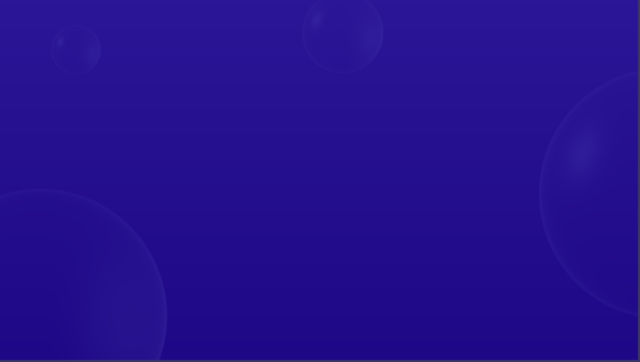
Reproduce this background procedurally as a Shadertoy shader.

```glsl
// Faint glassy bubbles floating over a deep indigo vertical gradient.
// Each bubble is a circle distance with a rim, a tilted highlight and a
// soft inner glow; a thin slate border closes the right and bottom sides.

#define TOP_COLOR    vec3(0.165, 0.085, 0.590)
#define BOTTOM_COLOR vec3(0.118, 0.030, 0.525)
#define SHEEN_COLOR  vec3(0.360, 0.330, 0.740)
#define BORDER_COLOR vec3(0.240, 0.220, 0.400)
#define BORDER_WIDTH 0.0055
#define RIM_STRENGTH 0.17
#define SPOT_STRENGTH 0.18
#define GLOW_STRENGTH 0.13

const int BUBBLE_COUNT = 4;

// Bubble centre (xy) and radius (z), in canvas heights
const vec3 BUBBLES[BUBBLE_COUNT] = vec3[](
    vec3(0.210, 0.862, 0.067),
    vec3(0.947, 0.910, 0.111),
    vec3(1.836, 0.465, 0.346),
    vec3(0.111, 0.127, 0.350)
);

// Elliptical Gaussian falloff
float softSpot(vec2 p, vec2 size) {
    p /= size;
    return exp(-min(dot(p, p), 40.0));
}

vec2 rotate(vec2 p, float angle) {
    float c = cos(angle), s = sin(angle);
    return vec2(c * p.x + s * p.y, c * p.y - s * p.x);
}

// Amount of sheen for one bubble
float bubbleSheen(vec2 p, vec3 bubble, float pixel) {
    vec2 q = (p - bubble.xy) / bubble.z;
    float dist = length(q) - 1.0;
    float edge = 1.5 * pixel / bubble.z;
    float inside = 1.0 - smoothstep(-edge, edge, dist);

    // Crisp rim with a wider glow fading inward, strongest at the sides
    float depth = max(-dist, 0.0);
    float side = abs(q.x) / max(length(q), 0.001);
    float rim = exp(-depth / 0.018) * 0.75 + exp(-depth / 0.075) * 0.4 * side;

    // Tilted highlight at the upper left
    float spot = softSpot(rotate(q - vec2(-0.65, 0.32), -0.35), vec2(0.14, 0.24));

    // Broad reflected light on the right
    float glow = smoothstep(0.0, 0.75, q.x) * softSpot(q - vec2(0.6, -0.15), vec2(0.65, 0.62));

    return inside * (RIM_STRENGTH * rim + SPOT_STRENGTH * spot + GLOW_STRENGTH * glow);
}

void mainImage(out vec4 fragColor, in vec2 fragCoord) {
    float pixel = 1.0 / iResolution.y;
    vec2 p = fragCoord * pixel;
    float aspect = iResolution.x * pixel;

    // Background gradient
    vec3 color = mix(BOTTOM_COLOR, TOP_COLOR, p.y);

    // Bubbles
    for (int i = 0; i < BUBBLE_COUNT; i++) {
        color = mix(color, SHEEN_COLOR, bubbleSheen(p, BUBBLES[i], pixel));
    }

    // Border along the right and bottom
    float borderDist = min(p.y, aspect - p.x);
    float border = 1.0 - smoothstep(BORDER_WIDTH - pixel, BORDER_WIDTH + pixel, borderDist);
    color = mix(color, BORDER_COLOR, border);

    fragColor = vec4(color, 1.0);
}
```
